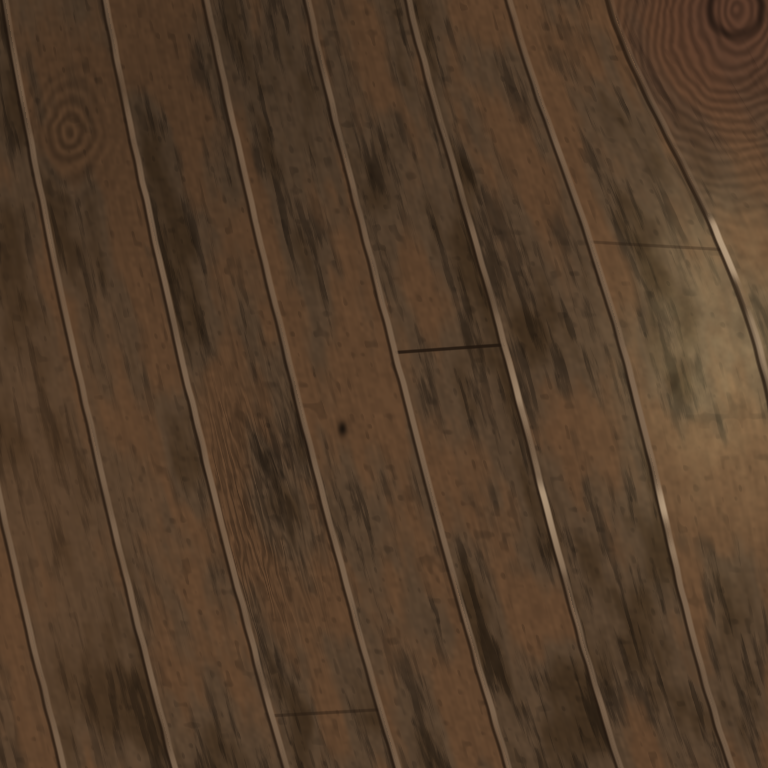
A WebGL 2 fragment shader for this texture:

```glsl
#version 300 es
precision highp float;
uniform vec2 u_resolution;
out vec4 fragColor;

const vec3 UMBER = vec3(0.245, 0.180, 0.117);
const vec3 GREY_BROWN = vec3(0.322, 0.248, 0.180);
const vec3 CHESTNUT = vec3(0.372, 0.262, 0.174);
const vec3 RED_KNOT = vec3(0.350, 0.225, 0.165);
const vec3 SHEEN = vec3(0.190, 0.182, 0.135);
const vec3 SEAM_EDGE = vec3(0.475, 0.385, 0.300);
const vec3 GLINT = vec3(0.740, 0.640, 0.520);
const vec3 GAP = vec3(0.125, 0.085, 0.055);
const float LAST_SEAM = 6.0;

float hash(vec2 p) {
  p = fract(p * vec2(0.1031, 0.1137));
  p += dot(p, p.yx + 33.33);
  return fract((p.x + p.y) * p.x * 17.0);
}

float noise(vec2 p) {
  vec2 i = floor(p), f = fract(p);
  f = f * f * (3.0 - 2.0 * f);
  return mix(mix(hash(i), hash(i + vec2(1, 0)), f.x),
             mix(hash(i + vec2(0, 1)), hash(i + vec2(1, 1)), f.x), f.y);
}

float fbm(vec2 p) {
  float sum = 0.0, amp = 0.53;
  for (int i = 0; i < 4; i++) {
    sum += amp * noise(p);
    p = p * 2.03 + 17.0;
    amp *= 0.5;
  }
  return sum;
}

// Soft elliptical falloff
float spot(vec2 p, vec2 center, vec2 radius) {
  vec2 d = (p - center) / radius;
  return exp(-dot(d, d));
}

// Antialiased stroke around distance d
float stroke(float d, float halfWidth, float blur) {
  return 1.0 - smoothstep(halfWidth - blur, halfWidth + blur, abs(d));
}

// Sideways swelling of the planks toward the right
float bulge(float u, float t) {
  float s = sin(3.14159 * pow(t, 0.85));
  return 0.0285 * exp(0.87 * (min(u, 6.4) - 5.0)) * s * s;
}

float spacing(float t) { return 0.1315 + 0.0135 * t; }

// Plank coordinate: whole numbers lie on the seams
float plankCoord(vec2 p) {
  float straight = (p.x - 0.0065 - 0.175 * p.y - 0.047 * p.y * p.y) / spacing(p.y);
  float u = straight;
  for (int i = 0; i < 16; i++) u = straight - bulge(u, p.y) / spacing(p.y);
  return u;
}

// Blotched stain with streaks and fine flecks along one plank
vec3 plankWood(vec2 q, float plank) {
  vec2 s = q + vec2(0.0, hash(vec2(plank + 9.0, 4.0)) * 40.0);
  float stain = fbm(s * vec2(2.6, 7.0) + plank * 3.0);
  float tone = stain + 0.10 * (hash(vec2(plank + 20.0, 7.0)) - 0.5);
  vec3 color = mix(UMBER, GREY_BROWN, smoothstep(0.22, 0.46, tone));
  color = mix(color, CHESTNUT, 0.85 * smoothstep(0.44, 0.66, tone));
  float streak = fbm(s * vec2(15.0, 14.0));
  color *= 1.0 - 0.30 * smoothstep(0.52, 0.74, streak) * smoothstep(0.68, 0.38, stain);
  float grain = noise(s * vec2(36.0, 30.0)) + noise(s * vec2(24.0, 150.0));
  float fleck = smoothstep(0.74, 0.95, noise(s * vec2(20.0, 75.0)));
  return color * (0.90 + 0.10 * grain) * (1.0 - 0.14 * fleck);
}

// Concentric growth lines, warped by noise
float rings(vec2 p, vec2 center, vec2 stretch, float count) {
  float r = length((p - center) * stretch) + 0.05 * fbm(p * 9.0);
  return 0.5 + 0.5 * sin(6.28318 * count * r);
}

// Cross joint on one plank, slanting by slope
float joint(vec2 q, float plank, float t, float slope, float blur) {
  return stroke(q.y - t - slope * fract(q.x), 0.0020, blur) * step(abs(floor(q.x) - plank), 0.5);
}

void main() {
  // p.y runs downward along the boards
  vec2 p = gl_FragCoord.xy / u_resolution;
  p.y = 1.0 - p.y;
  float blur = 0.0008 + 0.4 / u_resolution.y;
  float u = plankCoord(p);
  float plank = min(floor(u), LAST_SEAM);
  vec2 q = vec2(u, p.y);
  vec3 color = plankWood(q, plank);

  // Warm left boards, dusky upper left
  color = mix(color, CHESTNUT, 0.40 * spot(p, vec2(0.05, 0.68), vec2(0.13, 0.36)));
  color *= 1.0 - 0.20 * spot(p, vec2(0.22, 0.06), vec2(0.36, 0.34));

  // Knots and arched grain
  vec2 bigKnot = vec2(0.958, 0.012);
  float knotArea = spot(p, bigKnot, vec2(0.15, 0.17)) * step(LAST_SEAM, u);
  color = mix(color, RED_KNOT, 0.8 * knotArea);
  float ringArea = spot(p, bigKnot, vec2(0.22, 0.30)) * step(LAST_SEAM, u);
  color *= 1.0 - 0.22 * ringArea * rings(p, bigKnot, vec2(1.0, 0.75), 85.0);
  color *= 1.0 - 0.40 * stroke(length(p - bigKnot) - 0.034, 0.005, 0.005);
  vec2 smallKnot = vec2(0.092, 0.175);
  color *= 1.0 - 0.25 * spot(p, smallKnot, vec2(0.05, 0.08)) * rings(p, smallKnot, vec2(1.0, 0.6), 70.0);
  float arch = spot(p, vec2(0.33, 0.66), vec2(0.09, 0.17)) * step(abs(plank - 1.0), 0.5);
  color *= 1.0 - 0.28 * arch * rings(q, vec2(1.55, 0.92), vec2(0.15, 0.07), 95.0);
  color *= 1.0 - 0.70 * spot(p, vec2(0.446, 0.558), vec2(0.006, 0.010));

  // Reflected light on the right
  float light = spot(p, vec2(0.94, 0.46), vec2(0.12, 0.22));
  color += SHEEN * light * (0.55 + 0.7 * fbm(p * vec2(55.0, 40.0)));

  // Cross joints
  color = mix(color, GAP, 0.85 * joint(q, 3.0, 0.459, -0.010, blur));
  color = mix(color, GAP, 0.40 * joint(q, 1.0, 0.932, -0.008, blur));
  color = mix(color, GAP, 0.30 * joint(q, 5.0, 0.315, 0.010, blur));

  // Seams: thin shadow beside a worn, glinting bevel
  float seam = round(u);
  float d = (u - seam) * (spacing(p.y) + 0.87 * bulge(u, p.y)) * 0.97;
  d += 0.0014 * (noise(vec2(seam * 5.0 + 40.0, p.y * 38.0)) - 0.5);
  float present = step(seam, LAST_SEAM + 0.5);
  float outer = step(LAST_SEAM - 0.5, seam);
  float wear = noise(vec2(seam * 7.0 + 30.0, p.y * 26.0));
  color = mix(color, GAP, 0.72 * present * stroke(d + 0.0046, 0.0026 + 0.001 * outer, blur * 1.3));
  float edge = present * (0.55 + 0.40 * wear) * (1.0 - 0.45 * outer);
  edge *= 0.70 + 0.30 * smoothstep(0.0, 0.35, p.y);
  color = mix(color, SEAM_EDGE, edge * stroke(d, 0.0036, blur * 1.2));
  float shine = spot(p, vec2(0.70, 0.60), vec2(0.06, 0.13)) + spot(p, vec2(0.87, 0.67), vec2(0.03, 0.05));
  shine += 1.2 * spot(p, vec2(0.95, 0.36), vec2(0.08, 0.15));
  float glint = min(1.0, shine) * smoothstep(0.25, 0.75, wear);
  color = mix(color, GLINT, 0.85 * present * glint * stroke(d, 0.0040, blur * 1.3));

  fragColor = vec4(color, 1.0);
}
```
